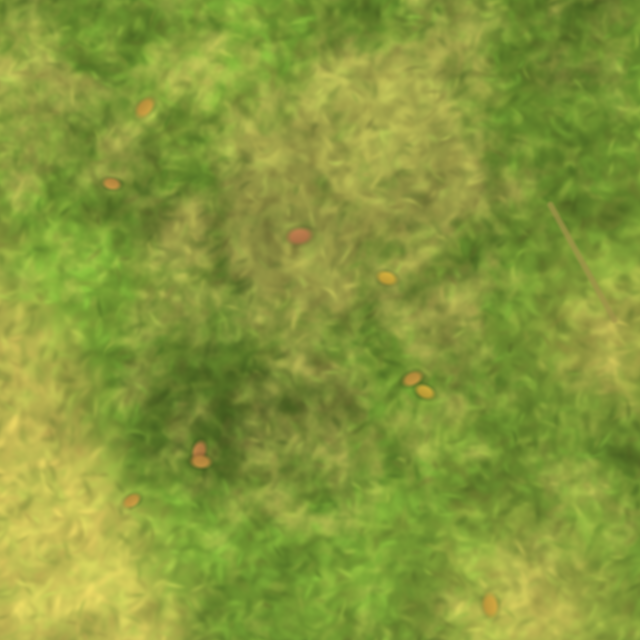
This texture is drawn by a Shadertoy shader. Its source:

```glsl
#define BLADE_CELLS 36.0
#define BLADE_LAYERS 7
#define BLADE_WIDTH 0.21
#define CONTRAST 0.19
#define LEAF_COUNT 10
#define LEAF_SIZE 0.016
#define DEEP_GREEN vec3(0.35, 0.46, 0.15)
#define FRESH_GREEN vec3(0.46, 0.62, 0.20)
#define OLIVE vec3(0.53, 0.54, 0.25)
#define STRAW vec3(0.65, 0.66, 0.30)
#define SUNLIT vec3(0.80, 0.75, 0.35)

vec2 hash22(vec2 p) {
    vec3 q = fract(p.xyx * vec3(0.1031, 0.1030, 0.0973));
    q += dot(q, q.yzx + 33.33);
    return fract((q.xx + q.yz) * q.zy);
}

float gradientAt(vec2 cell, vec2 offset) {
    return dot(hash22(cell) * 2.0 - 1.0, offset);
}

float gradientNoise(vec2 p) {
    vec2 i = floor(p), f = p - i;
    vec2 u = f * f * f * (f * (f * 6.0 - 15.0) + 10.0);
    vec2 e = vec2(1.0, 0.0);
    return mix(mix(gradientAt(i, f), gradientAt(i + e, f - e), u.x),
               mix(gradientAt(i + e.yx, f - e.yx), gradientAt(i + 1.0, f - 1.0), u.x), u.y);
}

float fbm(vec2 p) {
    float sum = 0.0, amp = 1.0;
    for (int i = 0; i < 4; i++) {
        sum += amp * gradientNoise(p);
        p = mat2(1.6, 1.2, -1.2, 1.6) * p + 17.3;
        amp *= 0.55;
    }
    return sum;
}

float spot(vec2 p, vec2 center, float radius) {
    vec2 d = (p - center) / radius;
    return exp(-dot(d, d));
}

mat2 rotation(float a) {
    return mat2(cos(a), -sin(a), sin(a), cos(a));
}

// Overlapping soft strokes, coarse below fine: x is tone, y is warmth
vec2 grassBlades(vec2 p, float flow) {
    vec2 blades = vec2(-0.15, 0.0);
    for (int layer = 0; layer < BLADE_LAYERS; layer++) {
        float k = float(layer);
        vec2 q = rotation(k * 0.9) * p * BLADE_CELLS * (0.5 + 0.09 * k) + k * 41.7 + 100.0;
        vec2 cell = floor(q);
        for (int n = 0; n < 9; n++) {
            vec2 id = cell + vec2(n % 3, n / 3) - 1.0;
            vec2 place = hash22(id + k * 13.0);
            vec2 shape = hash22(id + k * 13.0 + 71.0);
            vec2 look = hash22(id + k * 13.0 + 137.0) * 2.0 - 1.0;
            // Undo the layer turn so the lie of the grass stays shared
            vec2 d = rotation(-k * 0.9) * (q - id - place);
            d = rotation(flow + (shape.x - 0.5) * 2.8) * d;
            d.y += (place.x - 0.5) * 0.7 * d.x * d.x;
            float halfLength = mix(0.45, 0.98, shape.y);
            float along = min(abs(d.x) / halfLength, 1.0);
            float across = d.y / (BLADE_WIDTH * mix(0.7, 1.3, place.y));
            float fade = 1.0 - along * along;
            blades = mix(blades, look, 0.55 * fade * fade * exp(-across * across));
        }
    }
    return blades;
}

void mainImage(out vec4 fragColor, in vec2 fragCoord) {
    vec2 p = fragCoord / min(iResolution.x, iResolution.y);

    // Broad patches of dry turf, shade and sunlight
    float patches = fbm(p * 5.0 + 3.1);
    float mottling = fbm(p * 13.0 + 31.0);
    float shade = fbm(p * 4.0 + 57.0);
    float dryness = 0.65 * spot(p, vec2(0.44, 0.62), 0.2) + 0.5 * spot(p, vec2(0.61, 0.8), 0.15)
                  + 0.45 * spot(p, vec2(0.69, 0.48), 0.09) + 0.5 * spot(p, vec2(0.05, 0.84), 0.13);
    dryness = smoothstep(-0.12, 0.65, dryness + 0.6 * patches + 0.45 * mottling);
    float border = p.x + 0.5 * p.y - 0.3 + 0.08 * patches + 0.05 * mottling;
    float sun = smoothstep(0.07, -0.08, border);
    sun = max(sun, 0.9 * spot(p, vec2(0.83, 0.04), 0.13));
    sun = max(sun, 0.75 * spot(p, vec2(0.96, 0.48), 0.11));

    // Blades tint the turf beneath them
    float flow = 0.35 + 2.2 * gradientNoise(p * 4.0 + 9.0);
    vec2 blades = grassBlades(p, flow);
    float tone = blades.x + 0.6 * mottling;
    float level = clamp(0.55 + 0.35 * tone + 0.6 * shade, 0.0, 1.0);
    vec3 color = mix(DEEP_GREEN, FRESH_GREEN, level);
    color = mix(color, mix(OLIVE, STRAW, level), clamp(dryness + 0.3 * blades.y, 0.0, 1.0));
    color = mix(color, SUNLIT, sun * clamp(0.82 + 0.25 * blades.y, 0.0, 1.0));
    color *= 1.02 + CONTRAST * tone + 0.16 * shade;
    color.r += 0.025 * blades.y;

    // Fallen twig
    vec2 twigStart = vec2(0.86, 0.68), twig = vec2(0.1, -0.18);
    vec2 t = p - twigStart;
    float twigDistance = length(t - twig * clamp(dot(t, twig) / dot(twig, twig), 0.0, 1.0));
    color = mix(color, vec3(0.63, 0.58, 0.29), 0.75 * smoothstep(0.008, 0.001, twigDistance));

    // Scattered leaves with a faint shadow
    for (int i = 0; i < LEAF_COUNT; i++) {
        vec2 seed = vec2(float(i) * 7.0 + 2.0, 19.0);
        vec2 look = hash22(seed + 43.0);
        vec2 d = rotation(look.x * 6.28) * (p - hash22(seed));
        vec2 size = LEAF_SIZE * mix(0.7, 1.3, look.y) * vec2(1.0, 0.65);
        float leaf = length(d / size);
        vec3 leafColor = mix(vec3(0.74, 0.46, 0.30), vec3(0.83, 0.68, 0.22), look.x);
        color *= 1.0 - 0.15 * smoothstep(1.7, 0.8, leaf);
        color = mix(color, leafColor * (1.0 + 0.1 * d.y / size.y), 0.85 * smoothstep(1.3, 0.5, leaf));
    }

    fragColor = vec4(clamp(color, 0.0, 1.0), 1.0);
}
```
